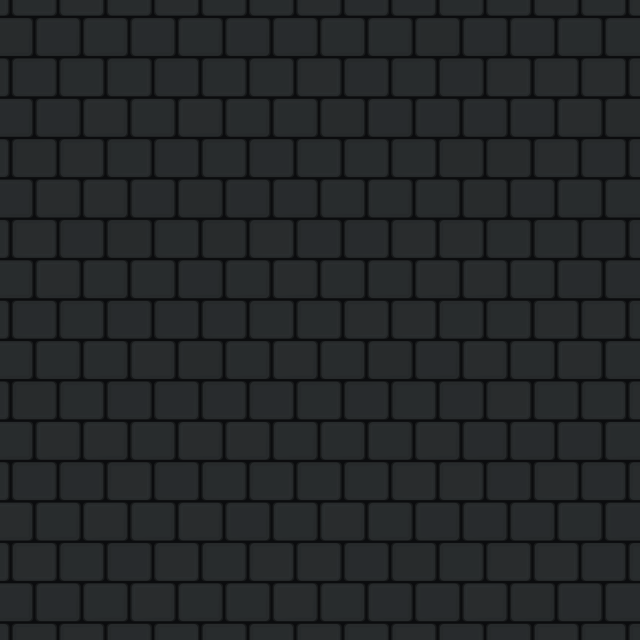
A WebGL 2 fragment shader for this pattern:

```glsl
#version 300 es
precision highp float;
// Dark rounded roof tiles in staggered rows, with narrow shadowed gaps and faint bevels.

uniform vec2 u_resolution;
out vec4 fragColor;

// Layout, in canvas units
const vec2 REPEATS = vec2(13.49, 15.85);
const vec2 ORIGIN = vec2(0.0166, 0.0263);
const vec2 FACE_HALF = vec2(0.0333, 0.0293);
const vec2 SKIRT_HALF = vec2(0.0354, 0.0299);
const float FACE_RADIUS = 0.0068;
const float SKIRT_RADIUS = 0.0056;
const float BEVEL_INSET = 0.0042;
const float BEVEL_WIDTH = 0.0013;

// Palette
const vec3 GAP_COLOR = vec3(0.045, 0.048, 0.053);
const vec3 SKIRT_COLOR = vec3(0.095, 0.103, 0.106);
const vec3 FACE_COLOR = vec3(0.158, 0.171, 0.176);

float hash(vec2 cell) {
    return fract(sin(dot(cell, vec2(127.1, 311.7))) * 43758.55);
}

float roundedBox(vec2 p, vec2 halfSize, float radius) {
    vec2 q = abs(p) - halfSize + radius;
    return length(max(q, 0.0)) + min(max(q.x, q.y), 0.0) - radius;
}

float coverage(float distance, float pixel) {
    return 1.0 - smoothstep(-0.6 * pixel, 0.6 * pixel, distance);
}

// Face tone: darker rim, one lit inner line, and slight differences per tile
vec3 shadeFace(vec2 p, float distance, float side, float seed) {
    float inset = distance + BEVEL_INSET;
    float line = exp(-inset * inset / (BEVEL_WIDTH * BEVEL_WIDTH));
    float rim = smoothstep(-0.001, 0.001, inset);
    float lit = side * dot(p / FACE_HALF, vec2(0.5));
    float tone = 1.0 + 0.02 * (seed - 0.5) - 0.035 * rim;
    tone += line * (0.05 + 0.03 * seed) * smoothstep(-0.3, 0.5, lit);
    tone -= line * 0.04 * smoothstep(0.0, 0.6, -lit);
    return FACE_COLOR * tone;
}

vec3 tilePattern(vec2 p, float pixel) {
    // Staggered grid: every second row moves by half a tile
    vec2 grid = (p - ORIGIN) * REPEATS;
    float rowParity = mod(floor(grid.y), 2.0);
    grid.x += 0.5 * (1.0 - rowParity);
    vec2 cell = floor(grid);
    vec2 local = (fract(grid) - 0.5) / REPEATS;

    // Layers: gap, shadowed skirt, face
    float skirt = roundedBox(local, SKIRT_HALF, SKIRT_RADIUS);
    float face = roundedBox(local, FACE_HALF, FACE_RADIUS);
    float side = 2.0 * rowParity - 1.0;
    vec3 color = mix(GAP_COLOR, SKIRT_COLOR, coverage(skirt, pixel));
    vec3 faceColor = shadeFace(local, face, side, hash(cell));
    return mix(color, faceColor, coverage(face, pixel));
}

void main() {
    float pixel = 1.0 / u_resolution.y;
    vec2 p = gl_FragCoord.xy * pixel;
    p.y = 1.0 - p.y; // rows are counted downward
    fragColor = vec4(tilePattern(p, pixel), 1.0);
}
```
